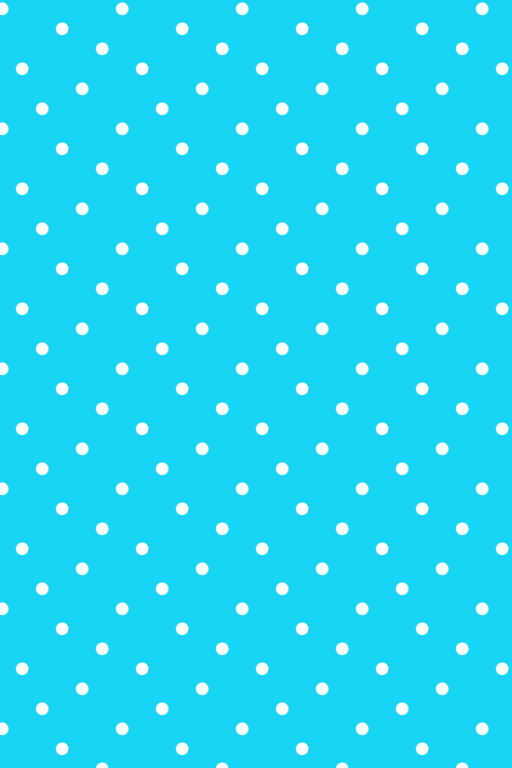
Reproduce this pattern procedurally as a WebGL 1 fragment shader.

```glsl
precision highp float;
// White polka dots scattered on a bright cyan ground.
// A 6 by 6 cell tile holds one dot per row and column; the nearest
// wrapped dot centre gives the distance field for the whole plane.

uniform vec2 u_resolution;

// Column of the dot in each row of the tile, counted from the top.
float dotColumn(int row) {
  if (row == 0) return 0.0;
  if (row == 1) return 3.0;
  if (row == 2) return 5.0;
  if (row == 3) return 1.0;
  if (row == 4) return 4.0;
  return 2.0;
}

// Distance to the closest dot centre, in cells.
float nearestDot(vec2 p) {
  float nearest = 6.0;
  for (int row = 0; row < 6; row++) {
    vec2 centre = vec2(dotColumn(row), float(row));
    vec2 offset = mod(p - centre + 3.0, 6.0) - 3.0;
    nearest = min(nearest, length(offset));
  }
  return nearest;
}

void main() {
  // 38.4 cells fill the height, with y running down from the top edge.
  float cellsPerPixel = 38.4 / u_resolution.y;
  vec2 p = vec2(gl_FragCoord.x, u_resolution.y - gl_FragCoord.y) * cellsPerPixel;

  // Round dots with a softened rim about two pixels wide.
  float edge = nearestDot(p - vec2(0.11, 0.44)) - 0.315;
  float softness = 0.9 * cellsPerPixel;
  float coverage = 1.0 - smoothstep(-softness, softness, edge);

  vec3 cyan = vec3(0.09, 0.83, 0.96);
  vec3 white = vec3(0.995, 1.0, 1.0);
  gl_FragColor = vec4(mix(cyan, white, coverage), 1.0);
}
```
